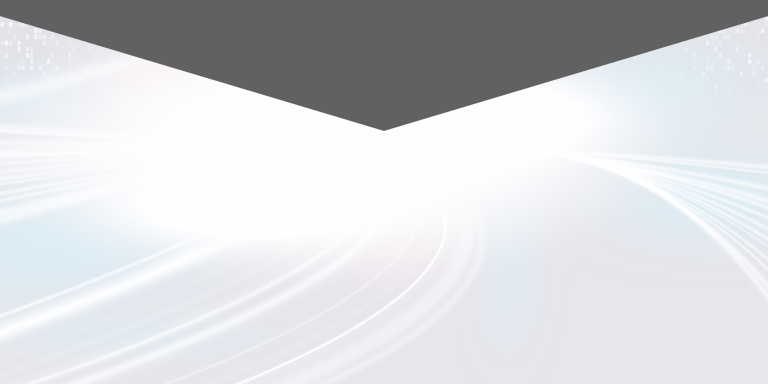
Reproduce this background procedurally as a Shadertoy shader.

```glsl
const vec3 ROOF_COLOR = vec3(0.38);
const vec3 ROAD_COLOR = vec3(0.905, 0.900, 0.918);
const vec3 BLUE_TINT = vec3(0.855, 0.932, 0.965);
const vec3 PINK_TINT = vec3(0.975, 0.915, 0.940);
const vec3 CITY_COLOR = vec3(0.875, 0.880, 0.905);
const vec3 LIGHT_COLOR = vec3(0.995, 0.995, 1.0);
const vec2 ROOF_TIP = vec2(1.0, 0.659);
const float ROOF_SLOPE = 0.299;
const vec2 GLOW_CENTER = vec2(0.84, 0.62);
const vec2 GLOW_RADIUS = vec2(0.82, 0.32);
const float TRAIL_BEND = 2.85;
const vec2 WINDOW_SIZE = vec2(0.011, 0.016);
const int FINE_TRAILS = 16;
const int FAN_STREAKS = 13;
const int MAIN_TRAILS = 8;
// Lane position, half width, strength
const vec3 TRAILS[MAIN_TRAILS] = vec3[](
    vec3(0.01, 0.005, 0.75), vec3(0.09, 0.019, 0.95),
    vec3(0.39, 0.006, 0.70), vec3(0.47, 0.012, 0.60),
    vec3(0.64, 0.003, 0.35), vec3(0.785, 0.0035, 0.95),
    vec3(0.90, 0.022, 0.30), vec3(0.97, 0.010, 0.25));

float hash(vec2 p) {
    vec3 q = fract(p.xyx * 0.1031);
    q += dot(q, q.yzx + 33.33);
    return fract((q.x + q.y) * q.z);
}

float blob(vec2 p, vec2 center, vec2 radius) {
    vec2 d = (p - center) / radius;
    return exp(-dot(d, d));
}

float softLine(float d, float halfWidth, float pixel) {
    float w = max(halfWidth, 0.7 * pixel);
    return exp(-d * d / (w * w)) * halfWidth / w;
}

// Curved road lane: lane 0 is nearly straight, lane 1 bends hardest
float laneTrail(vec2 p, float lane, float halfWidth, float pixel) {
    vec2 bend = mix(vec2(0.76, 0.53), vec2(1.27, 0.38), lane);
    float power = mix(1.25, 2.05, lane);
    float dy = abs(bend.y - p.y) + 1e-4;
    float slope = TRAIL_BEND * power * pow(dy, power - 1.0);
    float d = (p.x - bend.x + TRAIL_BEND * pow(dy, power)) / sqrt(1.0 + slope * slope);
    return softLine(d, halfWidth, pixel) * smoothstep(bend.y + 0.15, bend.y, p.y);
}

// Streak leaving the glow sideways; u runs from its root to the canvas side
float fanStreak(float u, float y, float drop, float power, float halfWidth, float pixel) {
    float s = max(u, 1e-4);
    float slope = drop * power * pow(s, power - 1.0);
    float d = (y + drop * pow(s, power)) / sqrt(1.0 + slope * slope);
    return softLine(d, halfWidth * (0.4 + 0.6 * s), pixel) * smoothstep(0.0, 0.35, u);
}

vec3 addCity(vec3 color, vec2 p) {
    float side = abs(p.x - 1.0);
    float tower = hash(vec2(floor(p.x / 0.055), 7.0));
    float mask = smoothstep(0.62, 0.95, side) * smoothstep(0.70, 0.82, p.y);
    color = mix(color, CITY_COLOR, mask * (0.2 + 0.5 * tower));
    vec2 cell = p / WINDOW_SIZE;
    vec2 edge = abs(fract(cell) - 0.5);
    float pane = smoothstep(0.48, 0.25, max(edge.x, edge.y));
    float lit = step(0.68, hash(floor(cell))) * hash(floor(cell) + 19.0);
    return mix(color, LIGHT_COLOR, mask * pane * lit * 0.9);
}

vec3 addTints(vec3 color, vec2 p) {
    float blue = 0.85 * blob(p, vec2(0.12, 0.36), vec2(0.40, 0.16));
    blue += 0.55 * blob(p, vec2(0.05, 0.74), vec2(0.22, 0.08));
    blue += 0.55 * blob(p, vec2(1.32, 0.33), vec2(0.09, 0.22));
    blue += 0.85 * blob(p, vec2(1.86, 0.48), vec2(0.28, 0.12));
    blue += 0.70 * blob(p, vec2(1.70, 0.76), vec2(0.26, 0.14));
    blue += 0.40 * blob(p, vec2(0.35, 0.12), vec2(0.35, 0.06));
    color = mix(color, BLUE_TINT, min(blue, 1.0));
    float pink = blob(p, vec2(0.42, 0.79), vec2(0.14, 0.08));
    pink += 0.6 * blob(p, vec2(1.02, 0.40), vec2(0.22, 0.14));
    return mix(color, PINK_TINT, 0.8 * min(pink, 1.0));
}

void mainImage(out vec4 fragColor, in vec2 fragCoord) {
    vec2 p = fragCoord / iResolution.xy * vec2(2.0, 1.0);
    float pixel = 1.0 / iResolution.y;
    vec3 color = addTints(addCity(ROAD_COLOR, p), p);

    // Pale beam below the left towers
    float beam = softLine(p.y - 0.745 - 0.27 * p.x, 0.022, pixel);
    color = mix(color, LIGHT_COLOR, 0.55 * beam * smoothstep(0.6, 0.3, p.x));

    // Road lanes
    float light = 0.0;
    for (int i = 0; i < MAIN_TRAILS; i++)
        light += TRAILS[i].z * laneTrail(p, TRAILS[i].x, TRAILS[i].y, pixel);
    for (int i = 0; i < FINE_TRAILS; i++) {
        float seed = hash(vec2(float(i), 3.0));
        float lane = (float(i) + seed) / float(FINE_TRAILS);
        light += 0.22 * seed * laneTrail(p, lane, 0.003 + 0.014 * seed * seed, pixel);
    }

    // Side streaks
    float leftU = (0.83 - p.x) / 0.83;
    float rightU = (p.x - 1.17) / 0.83;
    for (int i = 0; i < FAN_STREAKS; i++) {
        float seed = hash(vec2(float(i), 11.0));
        float t = (float(i) + seed) / float(FAN_STREAKS);
        float halfWidth = 0.003 + 0.013 * seed;
        light += 0.6 * fanStreak(leftU, p.y - 0.62, mix(-0.06, 0.20, t), 1.2, halfWidth, pixel);
        light += 0.65 * fanStreak(rightU, p.y - 0.62, mix(0.04, 0.40, t),
                                  mix(1.3, 2.8, t), 0.7 * halfWidth, pixel);
    }
    color = mix(color, LIGHT_COLOR, min(light, 1.0));

    // Central glow with a sideways flare
    float glow = 1.0 - smoothstep(0.45, 1.25, length((p - GLOW_CENTER) / GLOW_RADIUS));
    glow += 0.8 * blob(p, vec2(1.30, 0.70), vec2(0.35, 0.10));
    glow += 0.6 * blob(p, vec2(0.60, 0.44), vec2(0.30, 0.08));
    color = mix(color, LIGHT_COLOR, min(glow, 1.0));

    // Dark roof wedge
    float roof = (p.y - ROOF_TIP.y - ROOF_SLOPE * abs(p.x - ROOF_TIP.x))
               / sqrt(1.0 + ROOF_SLOPE * ROOF_SLOPE);
    color = mix(color, ROOF_COLOR, smoothstep(-0.7 * pixel, 0.7 * pixel, roof));
    fragColor = vec4(color, 1.0);
}
```
